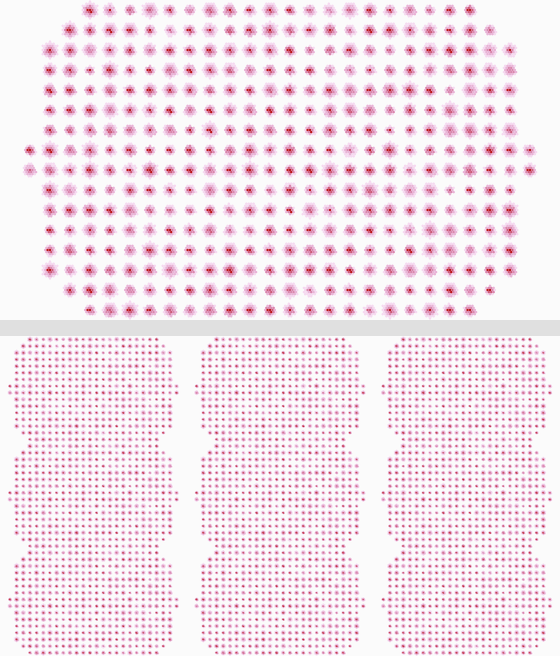
Top, the tile; bottom, the same tile 3 across and 3 down.
Reproduce this pattern procedurally as a WebGL 1 fragment shader.

```glsl
precision highp float;

// A 28 by 16 grid of small pink blossoms, trimmed to a rounded field on white.
// Each blossom is a hexagonal packing of dots filled outward from its centre;
// hashed counts of five tones, dark red to pale pink, vary every blossom.

uniform vec2 u_resolution;

const float TAU = 6.2831853;

float hash(vec2 cell, float seed) {
  vec3 p = fract(vec3(cell, seed) * vec3(0.1031, 0.1130, 0.1379));
  p += dot(p, p.yzx + 33.33);
  return fract((p.x + p.y) * p.z);
}

// Nearest point of a triangular lattice with unit spacing.
vec2 nearestDot(vec2 p) {
  vec2 period = vec2(1.0, 1.7320508);
  vec2 a = floor(p / period + 0.5) * period;
  vec2 b = (floor(p / period) + 0.5) * period;
  return distance(p, a) < distance(p, b) ? a : b;
}

// Order of a dot when sorted by distance, then clockwise from the right.
float dotRank(vec2 d) {
  float d2 = floor(dot(d, d) + 0.5);
  if (d2 < 0.5) return 0.0;
  float first = 1.0 + 6.0 * (step(3.0, d2) + step(4.0, d2) + step(7.0, d2)
              + 2.0 * step(9.0, d2) + step(12.0, d2) + step(13.0, d2));
  float ringSize = d2 == 7.0 ? 12.0 : 6.0;
  float turn = fract(atan(-d.y, d.x) / TAU + 0.001);
  return first + floor(turn * ringSize);
}

// Keeps the cells of a field with stepped, rounded corners.
float insideField(vec2 cell) {
  vec2 c = abs(cell - vec2(13.5, 7.5));
  float halfWidth = 12.0 + step(c.y, 1.0) - step(6.0, c.y) - step(7.0, c.y);
  return step(c.x, halfWidth);
}

// Tone of a dot: the counts of each tone are stacked from the centre out.
vec3 dotColor(float rank, vec2 cell, vec3 paper) {
  float red = floor(3.3 * hash(cell, 1.0));
  float rose = red + floor(0.6 + 3.8 * hash(cell, 2.0));
  float pink = rose + floor(2.0 + 7.0 * hash(cell, 3.0));
  float light = pink + floor(4.0 + 12.0 * hash(cell, 4.0));
  float pale = min(light + floor(4.0 + 18.0 * hash(cell, 5.0)), 43.0);
  if (rank < red) return vec3(0.73, 0.06, 0.09);
  if (rank < rose) return vec3(0.80, 0.34, 0.47);
  if (rank < pink) return vec3(0.85, 0.52, 0.68);
  if (rank < light) return vec3(0.91, 0.70, 0.84);
  if (rank < pale) return vec3(0.96, 0.85, 0.94);
  return paper;
}

vec3 blossoms(vec2 uv, float pixel) {
  vec3 paper = vec3(0.985);
  vec2 grid = uv * vec2(28.0, 16.0);
  vec2 cell = mod(floor(grid), vec2(28.0, 16.0));
  vec2 p = (fract(grid) - 0.5) / 0.122;
  vec2 center = nearestDot(p);
  float edge = 0.5 * pixel * 28.0 / 0.122;
  float disc = 1.0 - smoothstep(0.5 - edge, 0.5 + edge, distance(p, center));
  vec3 tone = dotColor(dotRank(center), cell, paper);
  return mix(paper, tone, disc * insideField(cell));
}

void main() {
  // Average a 3 by 3 set of samples to smooth the fine dots.
  vec3 sum = vec3(0.0);
  for (int j = 0; j < 3; j++) {
    for (int i = 0; i < 3; i++) {
      vec2 offset = (vec2(float(i), float(j)) - 1.0) / 3.0;
      vec2 uv = (gl_FragCoord.xy + offset) / u_resolution;
      sum += blossoms(uv, 0.333 / u_resolution.x);
    }
  }
  gl_FragColor = vec4(sum / 9.0, 1.0);
}
```
